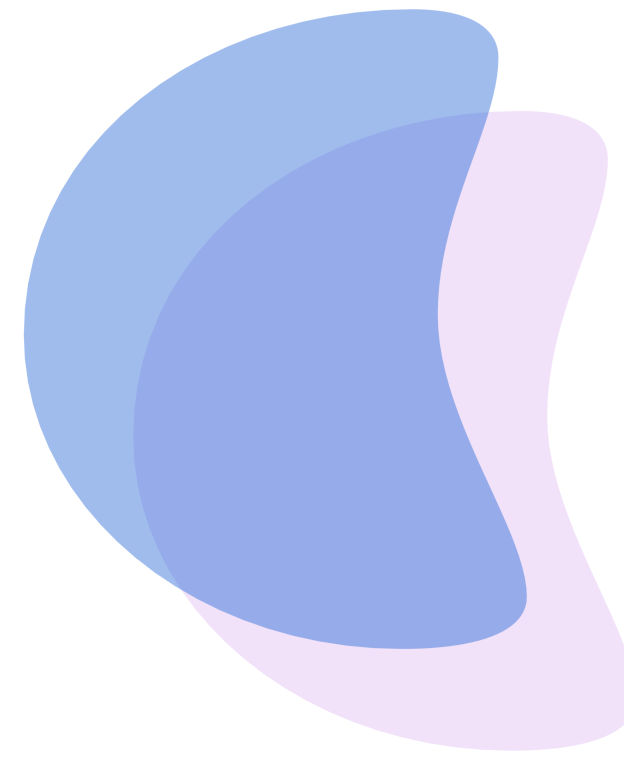
Give the GLSL for this background, as a Shadertoy shader.

```glsl
// Two overlapping translucent crescent blobs, blue over pale lilac, on white.

const vec3 WHITE = vec3(1.0);
const vec3 LILAC = vec3(0.945, 0.886, 0.976);
const vec3 BLUE = vec3(0.10, 0.374, 0.833);
const float BLUE_OPACITY = 0.42;
const vec2 LILAC_SHIFT = vec2(0.1425, -0.1325);

const int CURVES = 6;
const int STEPS = 22;

// Closed outline of cubic curves: anchor, handle, handle, next anchor...
const vec2 OUTLINE[18] = vec2[18](
    vec2(0.536, 0.988), vec2(0.606, 0.988), vec2(0.649, 0.967),
    vec2(0.649, 0.925), vec2(0.649, 0.837), vec2(0.570, 0.727),
    vec2(0.570, 0.590), vec2(0.570, 0.453), vec2(0.686, 0.310),
    vec2(0.686, 0.223), vec2(0.686, 0.176), vec2(0.619, 0.155),
    vec2(0.523, 0.155), vec2(0.254, 0.155), vec2(0.031, 0.336),
    vec2(0.031, 0.564), vec2(0.031, 0.818), vec2(0.267, 0.988));

vec2 cubicPoint(vec2 a, vec2 b, vec2 c, vec2 d, float t) {
    float s = 1.0 - t;
    return s * s * s * a + 3.0 * s * s * t * b + 3.0 * s * t * t * c + t * t * t * d;
}

float segmentDistance(vec2 p, vec2 a, vec2 b) {
    vec2 ab = b - a;
    float along = clamp(dot(p - a, ab) / dot(ab, ab), 0.0, 1.0);
    return length(p - a - ab * along);
}

// True when a ray from p towards +x crosses the segment.
bool rayCrosses(vec2 p, vec2 a, vec2 b) {
    return (a.y > p.y) != (b.y > p.y)
        && p.x < a.x + (b.x - a.x) * (p.y - a.y) / (b.y - a.y);
}

// Signed distance to the blob, negative inside.
float blobDistance(vec2 p) {
    float dist = 1e3;
    float side = 1.0;
    vec2 previous = OUTLINE[0];
    for (int i = 0; i < CURVES; i++) {
        int k = 3 * i;
        vec2 start = OUTLINE[k];
        vec2 end = OUTLINE[(k + 3) % 18];
        for (int j = 1; j <= STEPS; j++) {
            float t = float(j) / float(STEPS);
            vec2 current = cubicPoint(start, OUTLINE[k + 1], OUTLINE[k + 2], end, t);
            dist = min(dist, segmentDistance(p, previous, current));
            if (rayCrosses(p, previous, current)) side = -side;
            previous = current;
        }
    }
    return side * dist;
}

// Antialiased fill amount for a signed distance.
float coverage(float dist, float pixel) {
    return 1.0 - smoothstep(-0.75 * pixel, 0.75 * pixel, dist);
}

void mainImage(out vec4 fragColor, in vec2 fragCoord) {
    float pixel = 1.0 / iResolution.y;
    vec2 p = fragCoord * pixel;

    // Lilac blob behind, translucent blue blob in front
    float lilacFill = coverage(blobDistance(p - LILAC_SHIFT), pixel);
    float blueFill = coverage(blobDistance(p), pixel);
    vec3 color = mix(WHITE, LILAC, lilacFill);
    color = mix(color, BLUE, BLUE_OPACITY * blueFill);

    fragColor = vec4(color, 1.0);
}
```
